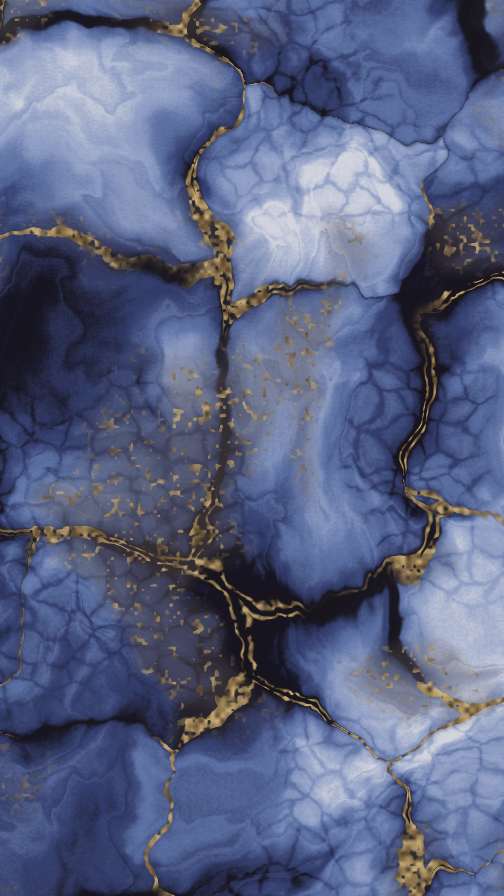
Write a Shadertoy shader that draws this texture.

```glsl
float hash(vec2 p) {
    return fract(sin(dot(p, vec2(127.1, 311.7))) * 43758.5453);
}

float noise(vec2 p) {
    vec2 cell = floor(p), f = fract(p);
    f = f * f * (3.0 - 2.0 * f);
    float low = mix(hash(cell), hash(cell + vec2(1, 0)), f.x);
    float high = mix(hash(cell + vec2(0, 1)), hash(cell + vec2(1, 1)), f.x);
    return mix(low, high, f.y);
}

float fbm(vec2 p, int octaves) {
    float sum = 0.0, weight = 0.5, total = 0.0;
    for (int i = 0; i < octaves; i++) {
        sum += weight * noise(p);
        total += weight;
        weight *= 0.5;
        p = mat2(1.6, 1.2, -1.2, 1.6) * p + 7.3;
    }
    return sum / total;
}

vec2 warp(vec2 p, float scale, float amount) {
    vec2 q = p * scale;
    return p + amount * (vec2(fbm(q + 3.1, 5), fbm(q + 19.7, 5)) - 0.5);
}

vec2 seedOffset(vec2 cell) {
    return 0.1 + 0.8 * vec2(hash(cell), hash(cell + 17.3));
}

// x: distance to the nearest cell border, y: random value of the cell
vec2 voronoi(vec2 p) {
    vec2 base = floor(p), f = fract(p);
    vec2 nearCell = vec2(0), nearVec = vec2(0);
    float best = 9.0;
    for (int y = -1; y <= 1; y++)
    for (int x = -1; x <= 1; x++) {
        vec2 cell = vec2(x, y);
        vec2 v = cell + seedOffset(base + cell) - f;
        if (dot(v, v) < best) {
            best = dot(v, v);
            nearVec = v;
            nearCell = cell;
        }
    }
    float border = 9.0;
    for (int y = -2; y <= 2; y++)
    for (int x = -2; x <= 2; x++) {
        vec2 cell = nearCell + vec2(x, y);
        vec2 v = cell + seedOffset(base + cell) - f;
        vec2 gap = v - nearVec;
        if (dot(gap, gap) > 0.0001)
            border = min(border, dot(0.5 * (nearVec + v), normalize(gap)));
    }
    return vec2(border, hash(base + nearCell + 5.7));
}

float glow(vec2 p, vec2 centre, float radius) {
    vec2 d = (p - centre) / radius;
    return exp(-dot(d, d));
}

float line(float d, float width, float pixel) {
    return 1.0 - smoothstep(width - pixel, width + pixel, abs(d));
}

vec3 inkRamp(float t) {
    vec3 c = mix(vec3(0.09, 0.08, 0.13), vec3(0.20, 0.24, 0.42), smoothstep(0.02, 0.28, t));
    c = mix(c, vec3(0.36, 0.44, 0.64), smoothstep(0.25, 0.52, t));
    c = mix(c, vec3(0.56, 0.62, 0.77), smoothstep(0.48, 0.74, t));
    return mix(c, vec3(0.82, 0.83, 0.87), smoothstep(0.70, 0.96, t));
}

void mainImage(out vec4 fragColor, in vec2 fragCoord) {
    vec2 p = fragCoord / iResolution.x;
    float pixel = 1.0 / iResolution.x;
    vec2 flow = warp(warp(p, 2.2, 0.4), 7.0, 0.09);

    // Broad light and dark pools
    float tone = 0.50 + 0.32 * glow(flow, vec2(0.15, 1.50), 0.22);
    tone += 0.16 * glow(flow, vec2(0.80, 1.50), 0.30);
    tone += 0.32 * glow(flow, vec2(0.12, 0.78), 0.16);
    tone += 0.18 * glow(flow, vec2(0.82, 0.40), 0.32);
    tone -= 0.26 * glow(flow, vec2(0.05, 1.15), 0.18);
    tone -= 0.26 * glow(flow, vec2(0.85, 1.18), 0.18);
    tone -= 0.34 * glow(flow, vec2(0.47, 0.60), 0.17);
    tone -= 0.20 * glow(flow, vec2(0.30, 0.15), 0.32);

    // Clouded washes with layered drying edges
    float wash = fbm(warp(flow, 3.0, 0.5) * 3.2, 5);
    float layer = fract(wash * 5.0 + flow.x);
    tone += 1.15 * (wash - 0.5);
    tone += 0.13 * (layer * (1.0 - smoothstep(0.88, 1.0, layer)) - 0.42);

    // Large cells and their inked borders
    float cellScale = 2.5;
    vec2 cell = voronoi(flow * cellScale + 4.0);
    float d = cell.x / cellScale;
    tone += 0.30 * (cell.y - 0.5);

    // Small wrinkles inside the cells
    vec2 wrinkle = voronoi(warp(p, 9.0, 0.10) * vec2(15.0, 17.0));
    float wrinkled = smoothstep(0.42, 0.62, noise(flow * 3.5 + 8.0));
    float crease = 1.0 - smoothstep(0.0, 0.14, wrinkle.x);
    tone += wrinkled * (0.16 * wrinkle.x - 0.10 * crease);

    // Ink pooled along the borders
    float pooling = smoothstep(0.30, 0.75, noise(flow * 4.0 + 31.0));
    tone -= (0.12 + 0.45 * pooling) * exp(-d / (0.008 + 0.028 * pooling));
    vec3 color = inkRamp(tone + 0.05 * (noise(p * 260.0) - 0.5));
    float inkWidth = 0.0015 + 0.014 * pooling * pooling;
    float ink = line(d, inkWidth, pixel + 0.003);
    color = mix(color, vec3(0.09, 0.08, 0.11), ink * (0.45 + 0.5 * pooling));

    // Gold seams, leaf and dust
    float flake = noise(p * 130.0) * 0.6 + noise(p * 61.0) * 0.4;
    float gilded = smoothstep(0.38, 0.56, noise(flow * 5.0 + 53.0));
    gilded *= smoothstep(0.25, 0.35, cell.y);
    float leaf = smoothstep(0.62, 0.82, noise(flow * 7.0 + 71.0));
    float seamWidth = 0.0012 + 0.0025 * flake + 0.010 * leaf;
    float seam = line(d - 0.5 * inkWidth, seamWidth, pixel) * gilded;
    seam *= smoothstep(0.22, 0.45, flake);
    float dustZone = smoothstep(0.56, 0.78, fbm(flow * 4.0 + 90.0, 3));
    dustZone = max(dustZone, gilded * leaf * exp(-d / 0.035));
    float dust = smoothstep(0.60, 0.74, flake) * dustZone;
    vec3 gold = mix(vec3(0.34, 0.25, 0.15), vec3(0.83, 0.72, 0.49), noise(p * 95.0 + 12.0));
    color = mix(color, vec3(0.33, 0.30, 0.31), 0.45 * dustZone);
    color = mix(color, gold, clamp(seam + 0.8 * dust, 0.0, 0.95));

    fragColor = vec4(color, 1.0);
}
```
